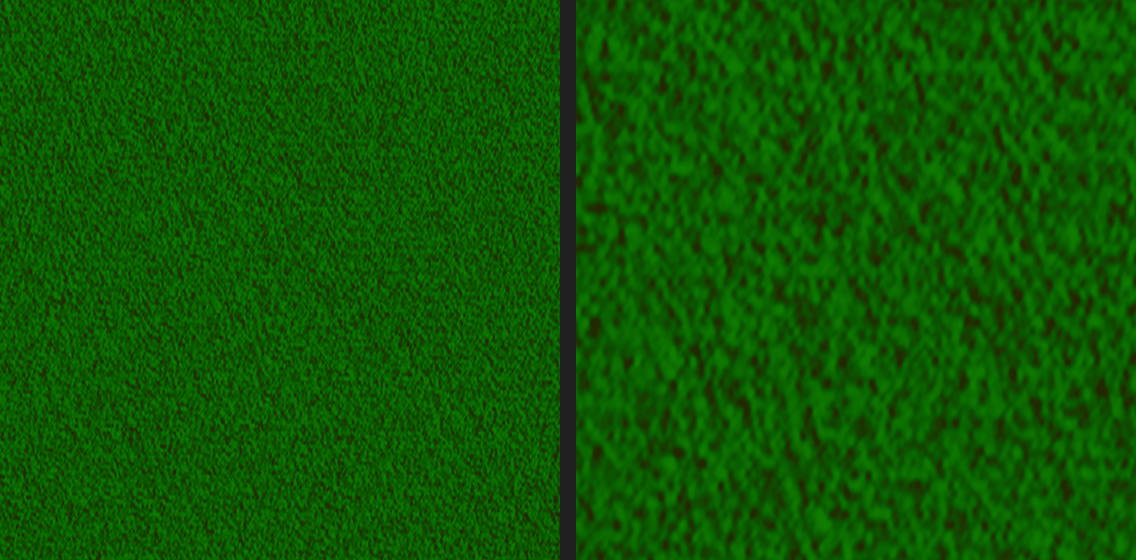
Left: the whole. Right: its middle third, enlarged.
This texture is drawn by a WebGL 1 fragment shader. Its source:

```glsl
precision highp float;

// Dense short turf: fine upright grains of green with dark brown gaps.
// Stretched value noise in two opposing slants, sharpened against its sideways
// neighbours, is mapped to a skewed ramp from brown to bright green.

uniform vec2 u_resolution;

float hash(vec2 cell) {
  return fract(sin(dot(cell, vec2(127.1, 311.7))) * 43758.5453);
}

// Smooth value noise, centred on zero
float noise(vec2 p) {
  vec2 cell = floor(p);
  vec2 f = fract(p);
  f = f * f * (3.0 - 2.0 * f);
  float low = mix(hash(cell), hash(cell + vec2(1.0, 0.0)), f.x);
  float high = mix(hash(cell + vec2(0.0, 1.0)), hash(cell + vec2(1.0, 1.0)), f.x);
  return mix(low, high, f.y) - 0.5;
}

// Upright grains leaning by the given slant, set off from their neighbours
float blades(vec2 uv, float slant, vec2 frequency, float seed) {
  uv.x += slant * uv.y;
  vec2 p = uv * frequency + seed;
  return noise(p) - 0.25 * noise(p + vec2(1.5, 0.4));
}

vec3 turfColor(float tone) {
  float green = clamp(0.355 + 0.5 * tone - 0.4 * tone * tone, 0.16, 0.49);
  float red = 0.04 + 0.55 * max(0.33 - green, 0.0) + 0.2 * max(green - 0.4, 0.0);
  return vec3(red, green, 0.0);
}

void main() {
  vec2 uv = gl_FragCoord.xy / min(u_resolution.x, u_resolution.y);

  // Blades leaning both ways
  float tone = 0.5 * blades(uv, 0.22, vec2(270.0, 132.0), 17.3);
  tone += 0.42 * blades(uv, -0.27, vec2(300.0, 165.0), 371.6);

  // Faint broad patches
  tone += 0.03 * noise(uv * 12.0 + 41.7);

  gl_FragColor = vec4(turfColor(tone), 1.0);
}
```
